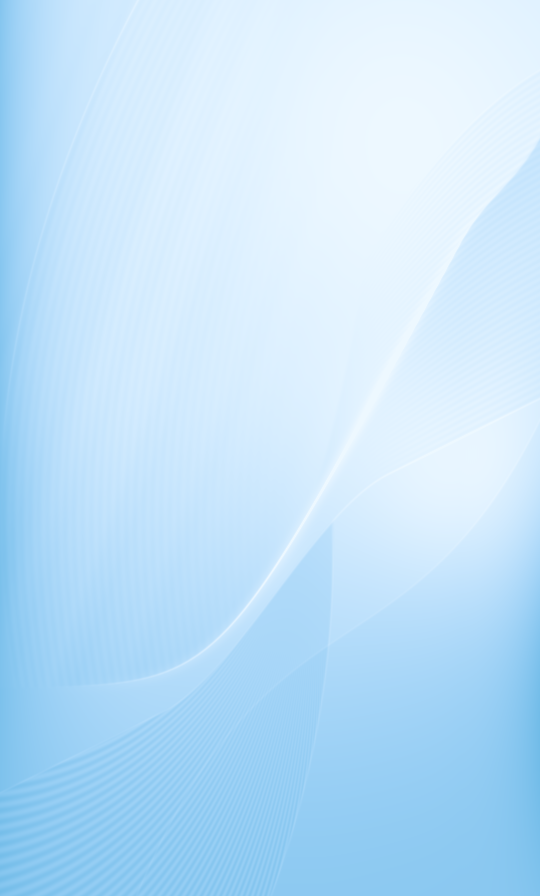
This background is drawn by a Shadertoy shader. Its source:

```glsl
const vec3 DEEP_BLUE = vec3(0.42, 0.725, 0.90);
const vec3 PALE_BLUE = vec3(0.93, 0.972, 1.0);
const vec2 NODE = vec2(0.57, 0.42);        // where the veils cross
const vec2 TOP_GLOW = vec2(0.74, 0.84);
const vec2 SIDE_GLOW = vec2(0.84, 0.46);
const float FAN_LINES = 48.0;
const float VEIL_LINES = 62.0;
const float WING_LINES = 44.0;
const float HAIR = 0.0013;                 // line half width, in canvas heights
const float SOFT = 0.003;                  // softness of veil borders

float hash(float n) { return fract(sin(n * 127.1) * 43758.5453); }

float noise(float x) {
    float i = floor(x), f = fract(x);
    return mix(hash(i), hash(i + 1.0), f * f * (3.0 - 2.0 * f));
}

float glow(vec2 p, vec2 center, vec2 radius) {
    vec2 q = (p - center) / radius;
    return exp(-dot(q, q));
}

// Border curves
float mainCurve(float x) {
    return 0.232 + 0.077 * log(1.0 + exp((x - 0.40) / 0.07)) - 0.045 * smoothstep(0.85, 1.0, x);
}
float crossCurve(float x) { return 0.115 + 0.3 * x + 0.14 * smoothstep(0.30, 0.72, x); }
float lowCurve(float x) {
    float d = x - 0.65;
    return 0.297 + 0.4 * d + 2.2 * d * d * d;
}
float wingCurve(float x) {
    float d = 1.0 - x;
    return 0.922 - 0.35 * d - 0.95 * d * d;
}
float tailCurve(float y) { return 0.617 - 0.8 * (0.38 - y) * (0.38 - y); }
float leftCurve(float y) { return 0.76 * (y - 0.42) * (y - 0.42); }

// Turns an implicit curve value into a distance in canvas heights
float toDistance(float v) {
    return v / max(length(vec2(dFdx(v), dFdy(v))) * iResolution.y, 1e-4);
}
float side(float d) { return smoothstep(-SOFT, SOFT, d); }
float hair(float d, float width) {
    float w = max(width, 0.6 / iResolution.y);
    return exp(-d * d / (w * w));
}

// Repeated fine lines that fade when too dense to resolve
float stripes(float phase) {
    return cos(6.28318 * phase) * (1.0 - smoothstep(0.3, 0.75, fwidth(phase)));
}

vec3 tint(float light) {
    vec3 c = mix(DEEP_BLUE, PALE_BLUE, light);
    c.b = 1.0 - 0.1 * (1.0 - light) * (1.0 - light);
    return c;
}

void mainImage(out vec4 fragColor, in vec2 fragCoord) {
    vec2 p = fragCoord / iResolution.xy;

    // Broad light and blue margins
    float light = mix(0.25, 0.79, smoothstep(-0.05, 0.6, p.y));
    light += 0.21 * glow(p, TOP_GLOW, vec2(0.42, 0.30));
    light += 0.22 * glow(p, SIDE_GLOW, vec2(0.20, 0.13));
    light -= mix(0.13, 0.60, smoothstep(0.0, 0.5, p.y)) * exp(-p.x / 0.085);
    light -= 0.38 * exp((p.x - 1.0) / 0.07) * glow(p, vec2(1.0, 0.24), vec2(1.0, 0.20));

    // Signed distances to the veil borders
    float dMain = toDistance(p.y - mainCurve(p.x));
    float dCross = toDistance(p.y - crossCurve(p.x));
    float dLow = toDistance(p.y - lowCurve(p.x));
    float dWing = toDistance(p.y - wingCurve(p.x));
    float dTail = toDistance(p.x - tailCurve(p.y));
    float dLeft = toDistance(p.x - leftCurve(p.y));
    float dSpur = toDistance(p.x - NODE.x - 0.37 * (p.y - NODE.y)
        - 0.9 * (p.y - 0.42) * (0.707 - p.y) * smoothstep(0.42, 0.5, p.y) * 0.5);

    // Veil shading
    float rightPart = smoothstep(0.58, 1.0, p.x);
    float leftPart = 1.0 - smoothstep(0.52, 0.60, p.x);
    float wing = side(-dWing) * side(dCross) * smoothstep(0.62, 0.9, p.x);
    float fan = side(-dCross) * side(-dTail);
    float ribbon = side(-dMain) * side(dCross) * leftPart;
    light -= 0.24 * rightPart * side(-dMain) * exp(min(dMain, 0.0) / 0.12);
    light -= 0.03 * wing;
    light -= 0.15 * fan * glow(p, NODE, vec2(0.16, 0.20));
    light += 0.07 * ribbon * smoothstep(0.0, 0.3, p.x);
    light += 0.05 * side(dLow) * exp(-max(dLow, 0.0) / 0.10) * smoothstep(0.35, 0.6, p.x);
    light -= 0.04 * side(dSpur) * exp(-max(dSpur, 0.0) / 0.03) * side(dMain)
        * smoothstep(0.42, 0.5, p.y) * (1.0 - smoothstep(0.55, 0.72, p.y));

    // Fine line families
    vec2 q = NODE - p;
    float fanPhase = (atan(q.x, q.y) - 0.7 * length(q)) * FAN_LINES;
    float veilPhase = (p.x - leftCurve(p.y)) * VEIL_LINES;
    float wingPhase = (p.y - crossCurve(p.x)) / max(wingCurve(p.x) - crossCurve(p.x), 0.05);
    float upperVeil = side(dMain) * side(dLeft) * (1.0 - smoothstep(0.2, 0.6, p.x));
    light += 0.065 * stripes(fanPhase) * fan * smoothstep(0.03, 0.45, length(q));
    light += 0.016 * stripes(veilPhase) * upperVeil;
    light += 0.022 * stripes(wingPhase * WING_LINES) * wing;

    // Soft diagonal streaks
    float streak = noise((p.x - 0.55 * p.y) * 22.0) + 0.5 * noise((p.x - 0.6 * p.y) * 55.0);
    light += 0.045 * (streak - 0.75) * side(dMain) * (1.0 - smoothstep(0.3, 0.75, p.x));

    // Bright borders
    float mainFade = smoothstep(0.05, 0.48, p.x) * (1.0 - 0.75 * smoothstep(0.68, 0.98, p.x));
    light += mainFade * (0.22 * hair(dMain, HAIR) + 0.10 * hair(dMain, 0.007));
    light += 0.07 * hair(dCross, HAIR) + 0.05 * hair(dLow, HAIR);
    light += 0.08 * hair(dTail, HAIR) * (1.0 - smoothstep(0.36, 0.43, p.y));
    light += 0.07 * hair(dLeft, HAIR) * smoothstep(0.48, 0.6, p.y);
    light += 0.03 * hair(dWing, HAIR) * smoothstep(0.72, 0.9, p.x);

    fragColor = vec4(tint(clamp(light, 0.0, 1.0)), 1.0);
}
```
